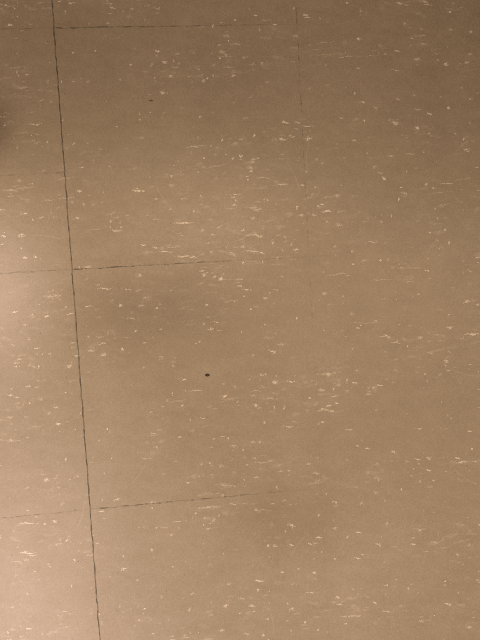
Reproduce this texture procedurally as a Shadertoy shader.

```glsl
vec3 hash3(vec2 p) {
    vec3 q = fract(vec3(p.xyx) * vec3(0.1031, 0.103, 0.0973));
    q += dot(q, q.yxz + 33.33);
    return fract((q.xxy + q.yzz) * q.zyx);
}

// Layered sines, roughly -1 to 1
float ripple(vec2 p) {
    float sum = 0.0, amp = 0.5;
    for (int i = 0; i < 4; i++) {
        p = mat2(0.8, 0.6, -0.6, 0.8) * p * 1.7 + 2.3;
        sum += amp * sin(p.x + 1.3 * sin(p.y)) * cos(p.y * 0.8);
        amp *= 0.7;
    }
    return sum;
}

float blob(vec2 p, vec2 centre, vec2 size) {
    vec2 d = (p - centre) / size;
    return exp(-dot(d, d));
}

// One ragged pale chip per occupied cell
float flecks(vec2 p, vec2 cell, float density, float seed, float px) {
    vec2 id = floor(p / cell);
    vec3 a = hash3(id + seed), b = hash3(id + seed + 57.0);
    vec2 halfSize = cell * vec2(mix(0.1, 0.45, a.x * a.x), mix(0.14, 0.34, a.y * a.y));
    vec2 d = p - id * cell - halfSize - b.xy * (cell - 2.0 * halfSize);
    d.y += d.x * (b.z - 0.5) * 0.2 + 0.0005 * sin(p.x * 400.0 + 6.0 * a.x);
    float r = length(d / halfSize) + 1.3 * abs(ripple(p * vec2(190.0, 300.0)));
    float soft = max(0.9, px / halfSize.y);
    return smoothstep(1.35, 1.35 - soft, r) * step(a.z, density) * mix(0.2, 1.0, b.z * b.z);
}

float seam(float d, float width, float px) {
    return smoothstep(width + 0.6 * px, width * 0.2, abs(d));
}

// Uneven lamp light over the floor
float lightLevel(vec2 p) {
    float t = 0.42 - 0.42 * smoothstep(0.5, 0.99, p.y) + 0.12 * smoothstep(0.45, 0.0, p.y);
    t += 0.45 * blob(p, vec2(0.0, 0.03), vec2(0.21, 0.33));
    t += 0.42 * blob(p, vec2(-0.02, 0.56), vec2(0.1, 0.16));
    t += 0.15 * blob(p, vec2(0.3, 0.66), vec2(0.2, 0.1));
    t -= 0.18 * blob(p, vec2(0.24, 0.51), vec2(0.13, 0.06));
    t -= 0.12 * blob(p, vec2(0.45, 0.19), vec2(0.09, 0.06));
    t -= 0.3 * blob(p, vec2(-0.01, 0.8), vec2(0.03, 0.05));
    t -= 0.1 * smoothstep(0.45, 0.8, p.x);
    return t + 0.04 * ripple(p * 7.0);
}

void mainImage(out vec4 fragColor, in vec2 fragCoord) {
    float px = 1.0 / iResolution.y;
    vec2 p = fragCoord * px;

    // Ground tone with mottling and fine grain
    float level = lightLevel(p) + 0.035 * ripple(p * vec2(40.0, 70.0));
    level += 0.08 * (hash3(floor(p * 512.0)).x - 0.5);
    vec3 tan_ = vec3(0.65, 0.53, 0.405);
    vec3 color = mix(vec3(0.485, 0.385, 0.285), tan_, level / 0.46);
    color = mix(color, mix(tan_, vec3(0.85, 0.715, 0.61), (level - 0.46) / 0.54), step(0.46, level));

    // Pale chips run along the tile grain, denser in drifting clusters
    vec2 grain = vec2(p.x, p.y - 0.07 * p.x + 0.002 * sin(p.x * 30.0));
    float cluster = smoothstep(-0.2, 0.8, ripple(grain * vec2(8.0, 17.0) + 4.0));
    cluster += 0.6 * blob(p, vec2(0.38, 0.65), vec2(0.2, 0.08));
    float chips = 0.0;
    for (int i = 0; i < 4; i++) {
        float k = float(i);
        vec2 offset = vec2(0.013, 0.0037) * k;
        chips = max(chips, flecks(grain + offset, vec2(0.016, 0.011), 0.05 + 0.09 * cluster, 11.0 + 31.0 * k, px));
        chips = max(chips, 0.9 * flecks(grain + offset, vec2(0.05, 0.009), 0.17 * cluster, 140.0 + 23.0 * k, px));
    }
    float dust = smoothstep(0.25, 0.95, ripple(grain * vec2(50.0, 130.0))) * cluster;
    color = mix(color, color * 1.16 + 0.12, clamp(chips + dust * 0.25, 0.0, 1.0));

    // Faint scuffs at loose angles
    for (int i = 0; i < 14; i++) {
        vec3 h = hash3(vec2(float(i) * 7.3, 19.0));
        float angle = 6.28 * h.z;
        vec2 d = mat2(cos(angle), -sin(angle), sin(angle), cos(angle)) * (p - h.xy * vec2(0.75, 0.8));
        float scuff = seam(d.y + 5.0 * d.x * d.x, 0.0008, px) * smoothstep(0.03, 0.01, abs(d.x));
        color += 0.03 * scuff;
    }

    // Tile joints, skewed by the viewing angle
    float pitchX = 0.358 + 0.023 * p.y;
    float u = (p.x - 0.156 + 0.075 * p.y) / pitchX;
    float v = (p.y - (p.x - 0.13) * (0.118 - 0.107 * p.y) - 0.203) / 0.377;
    float wobble = 0.001 * ripple(p * 60.0);
    float column = round(u);
    float dx = (u - column) * pitchX + wobble;
    float dy = (v - round(v)) * 0.377 + wobble;
    float broken = smoothstep(-0.3, 0.45, ripple(p * 110.0));
    float worn = smoothstep(0.3, 0.9, p.y);
    float upright = seam(dx, 0.0009, px) * (abs(column) < 0.5 ? 0.4 + 0.35 * broken : (0.05 + 0.25 * worn) * broken);
    float fade = u < 0.0 ? 0.25 : 0.6 * smoothstep(1.2, 0.2, u);
    float crossing = seam(dy, 0.0008, px) * fade * (0.2 + 0.8 * broken);
    float sideJoint = seam((v - 1.4) * 0.377 + wobble, 0.0008, px) * step(u, 0.0) * 0.25 * broken;
    float joint = max(max(upright, crossing), sideJoint);
    color = mix(color, color * 0.5, joint);

    // Dark grit
    float grit = smoothstep(1.3, 0.6, length((p - vec2(0.324, 0.414)) / vec2(0.0038, 0.0024)));
    grit += 0.7 * smoothstep(1.3, 0.6, length((p - vec2(0.236, 0.843)) / vec2(0.003, 0.0015)));
    vec3 g = hash3(floor(p * 36.0) + 91.0);
    vec2 gritOffset = fract(p * 36.0) - 0.2 - 0.6 * g.xy;
    grit += 0.2 * step(0.95, g.z) * smoothstep(0.06, 0.02, length(gritOffset));
    color = mix(color, vec3(0.24, 0.17, 0.11), clamp(grit, 0.0, 1.0) * 0.85);

    fragColor = vec4(clamp(color, 0.0, 1.0), 1.0);
}
```
